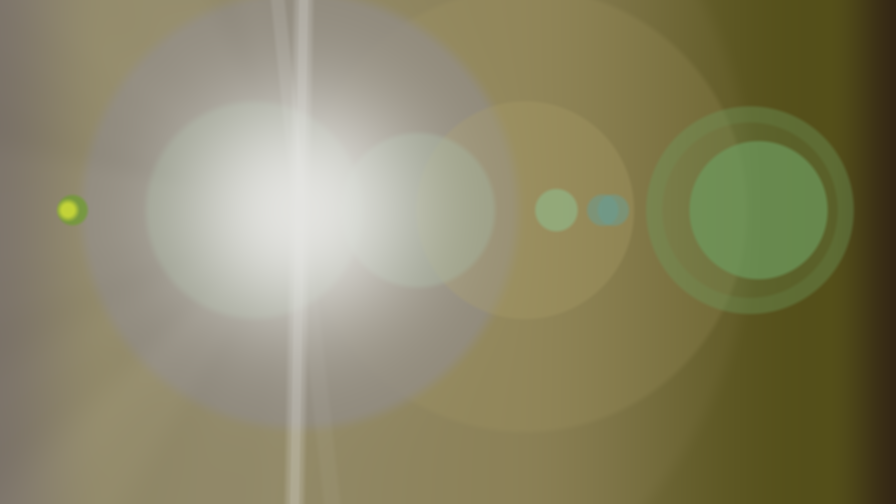
Write a WebGL 1 fragment shader that draws this background.

```glsl
precision highp float;
// Lens flare over an olive backdrop: a white light with a grey halo, two
// narrow vertical streaks, faint rays and a row of tinted ghost discs.
// Lengths are in canvas heights; each disc is blended over a smooth gradient.
uniform vec2 u_resolution;

const vec2 LIGHT = vec2(0.595, 0.583);
const float EDGE = 0.005;
const float GLOW_RADIUS = 0.245;
const float GLOW_FALLOFF = 2.3;
const float GLOW_STRENGTH = 0.93;
const float HALO_RADIUS = 0.433;
const float WASH_RADIUS = 0.90;
const float RAY_COUNT = 46.0;
const float RAY_STRENGTH = 0.035;

const vec3 LEFT_GREY = vec3(0.46, 0.43, 0.39);
const vec3 KHAKI = vec3(0.55, 0.52, 0.39);
const vec3 WARM_OLIVE = vec3(0.52, 0.48, 0.31);
const vec3 DEEP_OLIVE = vec3(0.33, 0.31, 0.10);
const vec3 RIGHT_BROWN = vec3(0.20, 0.15, 0.08);
const vec3 HALO_GREY = vec3(0.56, 0.54, 0.52);
const vec3 SAND = vec3(0.66, 0.61, 0.40);
const vec3 MIST_GREEN = vec3(0.62, 0.69, 0.60);
const vec3 LEAF_GREEN = vec3(0.43, 0.61, 0.37);
const vec3 TEAL = vec3(0.40, 0.62, 0.59);
const vec3 LIME = vec3(0.78, 0.84, 0.22);
const vec3 LIGHT_WHITE = vec3(0.91, 0.91, 0.90);

float hash(float n) {
  return fract(sin(n * 127.1) * 43758.5453);
}

float noise(float x) {
  float cell = floor(x);
  return mix(hash(cell), hash(cell + 1.0), smoothstep(0.0, 1.0, x - cell));
}

// Filled disc on the horizontal axis of the light
float disc(vec2 p, float x, float radius, float soft) {
  return 1.0 - smoothstep(radius - soft, radius + soft, length(p - vec2(x, LIGHT.y)));
}

// Soft vertical band through the light, leaning by the given slope
float streak(vec2 d, float slope, float halfWidth) {
  return 1.0 - smoothstep(halfWidth * 0.55, halfWidth * 1.25, abs(d.x - slope * d.y));
}

vec3 backdrop(vec2 p) {
  vec3 col = mix(LEFT_GREY, KHAKI, smoothstep(-0.03, 0.22, p.x));
  col = mix(col, WARM_OLIVE, smoothstep(0.4, 1.15, p.x));
  col = mix(col, DEEP_OLIVE, smoothstep(1.0, 1.62, p.x));
  col = mix(col, RIGHT_BROWN, smoothstep(1.64, 1.79, p.x));
  float wash = disc(p, LIGHT.x, WASH_RADIUS, 0.022);
  return col + vec3(0.025, 0.022, 0.025) * wash;
}

void main() {
  vec2 p = gl_FragCoord.xy / u_resolution.y;
  vec2 d = p - LIGHT;
  float r = length(d);
  vec3 col = backdrop(p);

  // Large warm discs and the grey halo
  col = mix(col, SAND, 0.20 * disc(p, 1.042, 0.440, 0.008));
  col = mix(col, HALO_GREY, 0.72 * disc(p, LIGHT.x, HALO_RADIUS, 0.018));
  col = mix(col, SAND, 0.34 * disc(p, 1.042, 0.216, EDGE));

  // Pale green discs close to the light
  col = mix(col, MIST_GREEN, 0.40 * disc(p, 0.505, 0.215, 0.010));
  col = mix(col, MIST_GREEN, 0.45 * disc(p, 0.829, 0.153, 0.008));

  // Faint rays, strongest on the left
  float angle = atan(d.y, -d.x);
  float rays = noise(angle * RAY_COUNT / 6.2832 + 40.0) - 0.5;
  float rayFade = smoothstep(0.15, 0.35, r) * smoothstep(0.1, -0.3, d.x);
  col += RAY_STRENGTH * rays * rayFade;

  // Vertical streaks: a long one, its bright core and a leaning side ray
  float above = smoothstep(0.0, 0.12, d.y);
  float below = smoothstep(0.0, 0.12, -d.y);
  float beam = 0.20 * streak(d, 0.018, 0.020) + 0.14 * streak(d, 0.018, 0.010);
  beam += 0.13 * above * streak(d, -0.105, 0.015);
  beam += 0.05 * below * streak(d, -0.11, 0.018);
  col = mix(col, LIGHT_WHITE, beam);

  // Light
  float glow = GLOW_STRENGTH * exp(-pow(r / GLOW_RADIUS, GLOW_FALLOFF));
  col = mix(col, LIGHT_WHITE, glow);

  // Small ghosts at the middle
  col = mix(col, MIST_GREEN * vec3(0.92, 1.0, 0.84), 0.80 * disc(p, 1.104, 0.042, EDGE));
  col = mix(col, TEAL, 0.50 * disc(p, 1.196, 0.031, EDGE));
  col = mix(col, TEAL, 0.50 * disc(p, 1.217, 0.031, EDGE));

  // Ringed green ghost on the right
  float ring = disc(p, 1.488, 0.206, EDGE) - disc(p, 1.488, 0.174, EDGE);
  col = mix(col, LEAF_GREEN, 0.22 * disc(p, 1.488, 0.174, EDGE) + 0.38 * ring);
  col = mix(col, LEAF_GREEN, 0.68 * disc(p, 1.505, 0.137, EDGE));

  // Lime spark on the left
  col = mix(col, LEAF_GREEN * vec3(1.0, 1.0, 0.5), 0.75 * disc(p, 0.144, 0.030, EDGE));
  col = mix(col, LIME, 0.95 * disc(p, 0.135, 0.018, 0.008));

  gl_FragColor = vec4(col, 1.0);
}
```
